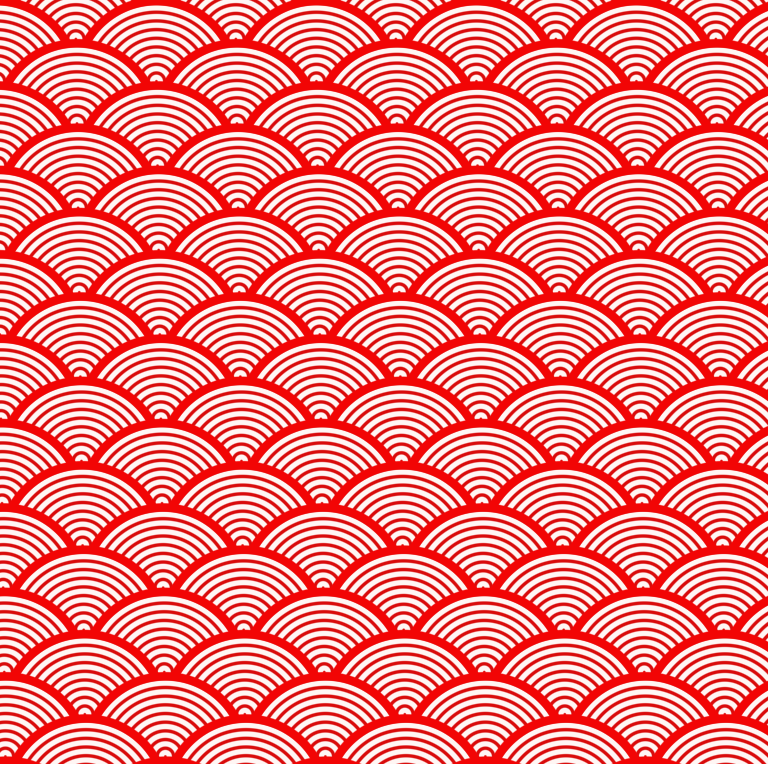
This pattern is drawn by a WebGL 2 fragment shader. Its source:

```glsl
#version 300 es
precision highp float;

uniform vec2 u_resolution;
out vec4 fragColor;

// Colours
const vec3 PAPER = vec3(1.0, 0.965, 0.955);
const vec3 RIM_RED = vec3(0.95, 0.02, 0.02);
const vec3 LINE_RED = vec3(0.85, 0.045, 0.045);

// Layout, in canvas widths
const float PERIOD = 0.20833;
const float ROW_STEP = 0.05495;
const float ROW_DRIFT = 0.00073;
const vec2 FIRST_CREST = vec2(0.5169, 0.0508);

// Wave dimensions
const float RADIUS = 0.1099;
const float RIM = 0.0110;
const float RING_PITCH = 0.0113;
const float GAP_SHARE = 0.61;

// Coverage of the region where the signed distance is negative
float cover(float dist, float soft) {
    return 1.0 - smoothstep(-soft, soft, dist);
}

// Offset from the centre of the nearest wave in a row, y pointing down
vec2 waveOffset(vec2 p, float row) {
    float shift = mod(row, 2.0) * 0.5 * PERIOD + row * ROW_DRIFT;
    float x = p.x - FIRST_CREST.x - shift;
    x -= PERIOD * floor(x / PERIOD + 0.5);
    return vec2(x, p.y - FIRST_CREST.y - row * ROW_STEP - RADIUS);
}

// Thick rim followed by evenly spaced concentric lines
vec3 waveColor(float depth, float soft) {
    float phase = (depth - RIM) / RING_PITCH - 0.5 * GAP_SHARE;
    float fromGap = abs(phase - floor(phase + 0.5));
    float gap = cover((fromGap - 0.5 * GAP_SHARE) * RING_PITCH, soft);
    float inside = cover(RIM - depth, soft);
    vec3 red = mix(RIM_RED, LINE_RED, inside);
    return mix(red, PAPER, gap * inside);
}

// Rows overlap, each lower row in front of the one above
vec3 wavePattern(vec2 p, float soft) {
    float frontRow = floor((p.y - FIRST_CREST.y) / ROW_STEP) + 1.0;
    vec3 color = RIM_RED;
    for (int i = 4; i >= 0; i--) {
        vec2 offset = waveOffset(p, frontRow - float(i));
        float depth = RADIUS - length(offset);
        color = mix(color, waveColor(depth, soft), cover(-depth, soft));
    }
    return color;
}

void main() {
    vec2 p = vec2(gl_FragCoord.x, u_resolution.y - gl_FragCoord.y) / u_resolution.x;
    float soft = 0.85 / u_resolution.x;
    fragColor = vec4(wavePattern(p, soft), 1.0);
}
```
